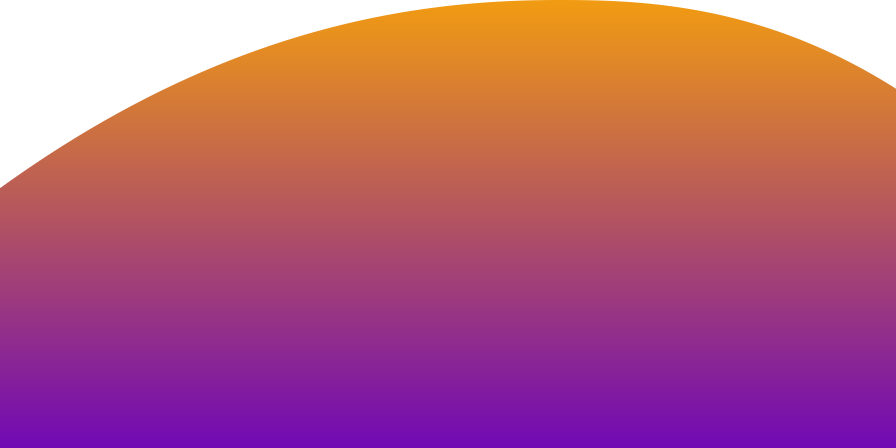
Write a Shadertoy shader that draws this background.

```glsl
// A broad rounded hill on white, filled with a vertical orange to purple blend.
// The outline falls away from its crest as a power curve on each side,
// and its edge is smoothed by the slope-corrected distance to that curve.

const vec3 SKY_COLOR    = vec3(1.0);
const vec3 CREST_COLOR  = vec3(0.947, 0.608, 0.070);
const vec3 BASE_COLOR   = vec3(0.443, 0.035, 0.708);

const float CREST_X     = 0.625;  // crest position, in canvas widths
const float LEFT_DROP   = 0.420;  // fall at the left side, in canvas heights
const float RIGHT_DROP  = 0.198;  // fall at the right side, in canvas heights
const float LEFT_POWER  = 2.15;
const float RIGHT_POWER = 2.40;

// Height of the hill (x) and its slope (y) at horizontal position x
vec2 hillProfile(float x) {
    bool isLeft = x < CREST_X;
    float span  = isLeft ? CREST_X : 1.0 - CREST_X;
    float drop  = isLeft ? LEFT_DROP : RIGHT_DROP;
    float power = isLeft ? LEFT_POWER : RIGHT_POWER;

    float reach = max(abs(x - CREST_X) / span, 1e-5);
    float height = 1.0 - drop * pow(reach, power);
    float slope = drop * power * pow(reach, power - 1.0) / span;
    return vec2(height, isLeft ? slope : -slope);
}

void mainImage(out vec4 fragColor, in vec2 fragCoord) {
    vec2 uv = fragCoord / iResolution.xy;

    // Vertical blend
    vec3 hillColor = mix(BASE_COLOR, CREST_COLOR, uv.y);

    // Distance to the outline, in canvas heights
    vec2 profile = hillProfile(uv.x);
    float slope = profile.y * iResolution.y / iResolution.x;
    float edgeDistance = (profile.x - uv.y) / sqrt(1.0 + slope * slope);

    // Edge smoothing, one pixel wide
    float coverage = clamp(edgeDistance * iResolution.y + 0.5, 0.0, 1.0);
    fragColor = vec4(mix(SKY_COLOR, hillColor, coverage), 1.0);
}
```
